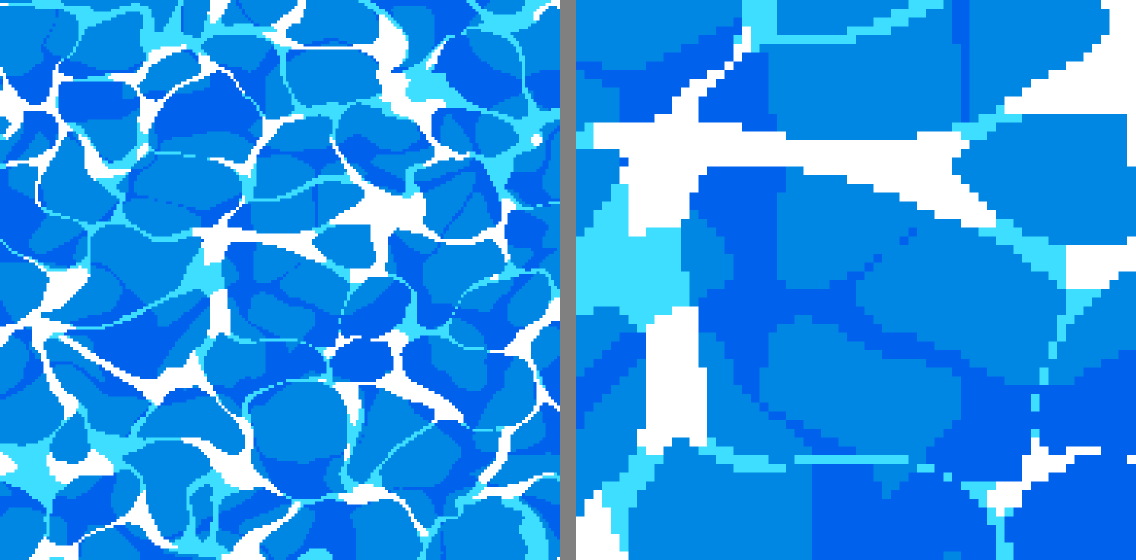
Left: the whole. Right: its middle third, enlarged.
Reproduce this texture procedurally as a Shadertoy shader.

```glsl
// Pixel-art pool water: a warped cellular web of light with white glints at
// its junctions, over a second, broader web of deep blue shadow.
// Both webs come from ranked distances to weighted, jittered points.

const vec3 WATER = vec3(0.00, 0.53, 0.89);
const vec3 DEEP  = vec3(0.00, 0.38, 0.93);
const vec3 LIGHT = vec3(0.24, 0.87, 1.00);
const vec3 GLINT = vec3(1.0);

const float BLOCKS = 192.0;              // mosaic blocks across the canvas
const vec2  LIGHT_CELLS = vec2(6.2, 7.2);
const vec2  DEEP_CELLS  = vec2(5.2, 6.4);
const float SIZE_SPREAD = 0.28;          // variation of cell sizes
const float CORNER = 0.45;               // swelling of the web at junctions
const float WARP = 0.5;
const float RIPPLE = 0.13;
const float LINE_WIDTH = 0.056;
const float LINE_VARIATION = 0.045;
const float GLINT_REACH = 0.28;
const float GLINT_VARIATION = 1.3;
const float DEEP_WIDTH = 0.03;
const float DEEP_MIN_WIDTH = 0.025;
const float DEEP_VARIATION = 0.45;
const int   SAMPLES = 2;                 // antialiasing samples per axis

vec2 hash2(vec2 p) {
    vec3 q = fract(p.xyx * vec3(0.1031, 0.1030, 0.0973));
    q += dot(q, q.yzx + 33.33);
    return fract((q.xx + q.yz) * q.zy);
}

float cornerSlope(vec2 corner, vec2 offset) {
    return dot(hash2(corner + 71.0) * 2.0 - 1.0, offset);
}

float gradientNoise(vec2 p) {
    vec2 i = floor(p), f = fract(p);
    vec2 u = f * f * f * (f * (f * 6.0 - 15.0) + 10.0);
    vec2 e = vec2(1.0, 0.0);
    float low  = mix(cornerSlope(i, f), cornerSlope(i + e.xy, f - e.xy), u.x);
    float high = mix(cornerSlope(i + e.yx, f - e.yx),
                     cornerSlope(i + e.xx, f - e.xx), u.x);
    return 1.3 * mix(low, high, u.y);
}

vec2 noise2(vec2 p) {
    return vec2(gradientNoise(p), gradientNoise(p + vec2(37.2, 17.7)));
}

vec2 warp(vec2 p) {
    p += WARP * noise2(p * 1.1);
    return p + RIPPLE * noise2(p * 2.6 + 9.4);
}

// x: rounded distance to the web, y: distance to the nearest junction
vec2 web(vec2 p) {
    vec2 cell = floor(p);
    vec3 nearest = vec3(9.0);
    for (int y = -2; y <= 2; y++)
    for (int x = -2; x <= 2; x++) {
        vec2 id = cell + vec2(x, y);
        float weight = hash2(id + 131.0).x * SIZE_SPREAD;
        float d = length(id + hash2(id) - p) - weight;
        if (d < nearest.x) nearest = vec3(d, nearest.xy);
        else if (d < nearest.y) nearest = vec3(nearest.x, d, nearest.y);
        else nearest.z = min(nearest.z, d);
    }
    float blend = max(CORNER - (nearest.z - nearest.y), 0.0);
    float second = nearest.y - blend * blend / (4.0 * CORNER);
    return vec2(second, nearest.z) - nearest.x;
}

vec3 waterColor(vec2 uv) {
    // Shadow web, thin lines opening into broad pools
    vec2 deepPos = uv * DEEP_CELLS + vec2(43.6, 58.3);
    float deepWidth = max(DEEP_MIN_WIDTH,
        DEEP_WIDTH + DEEP_VARIATION * gradientNoise(deepPos * 0.9 + 5.3));
    vec3 color = web(warp(deepPos)).x < deepWidth ? DEEP : WATER;

    // Light web, with glints spreading out from some junctions
    vec2 lightPos = uv * LIGHT_CELLS + vec2(12.4, 23.1);
    vec2 lines = web(warp(lightPos));
    float lineWidth = LINE_WIDTH
        + LINE_VARIATION * gradientNoise(lightPos * 0.8 + 3.7);
    float reach = GLINT_REACH
        + GLINT_VARIATION * gradientNoise(lightPos * 1.1 + 61.5);
    if (lines.x < lineWidth) color = lines.y < reach ? GLINT : LIGHT;
    return color;
}

void mainImage(out vec4 fragColor, in vec2 fragCoord) {
    float side = min(iResolution.x, iResolution.y);
    vec3 total = vec3(0.0);
    for (int y = 0; y < SAMPLES; y++)
    for (int x = 0; x < SAMPLES; x++) {
        vec2 shift = (vec2(x, y) + 0.5) / float(SAMPLES) - 0.5;
        vec2 uv = (fragCoord + shift) / side;
        total += waterColor((floor(uv * BLOCKS) + 0.5) / BLOCKS);
    }
    fragColor = vec4(total / float(SAMPLES * SAMPLES), 1.0);
}
```
